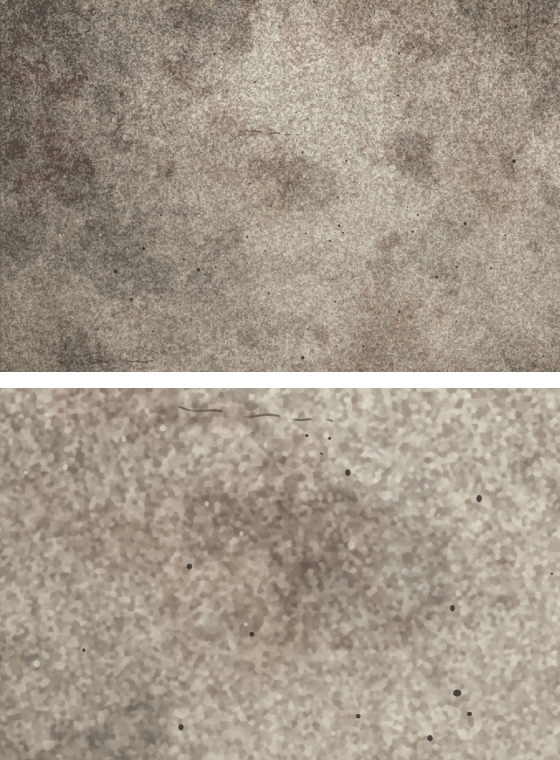
Top: the whole. Bottom: its middle third, enlarged.
Give the GLSL for this texture, as a Shadertoy shader.

```glsl
#define BASE_TONE 0.655
#define GLOW 0.25
#define SHADOW 0.27
#define VIGNETTE 0.38
#define CLOUDS 0.58
#define STAINS 0.22
#define GRAIN 0.47
#define GRAIN_SCALE 225.0
#define PIT_DENSITY 0.08
#define FLECK_DENSITY 0.035

const vec3 DARK  = vec3(0.32, 0.29, 0.25);
const vec3 MID   = vec3(0.60, 0.55, 0.488);
const vec3 LIGHT = vec3(0.79, 0.76, 0.70);
const vec3 RUST  = vec3(0.014, -0.008, -0.010);

vec3 hash3(vec2 p) {
    vec3 q = fract(p.xyx * vec3(0.1031, 0.1030, 0.0973));
    q += dot(q, q.yxz + 33.33);
    return fract((q.xxy + q.yzz) * q.zyx);
}

// Cellular noise: random cell values blended by distance
float cellNoise(vec2 p) {
    vec2 cell = floor(p), f = p - cell;
    float sum = 0.0, total = 0.0;
    for (int y = -1; y <= 1; y++)
    for (int x = -1; x <= 1; x++) {
        vec2 o = vec2(x, y);
        vec3 h = hash3(cell + o);
        vec2 d = o + h.xy - f;
        float w = exp(-6.0 * dot(d, d));
        sum += w * h.z;
        total += w;
    }
    return sum / total;
}

float fbm(vec2 p) {
    float sum = 0.0, amp = 0.42;
    for (int i = 0; i < 5; i++) {
        sum += amp * cellNoise(p);
        p = mat2(1.6, 1.2, -1.2, 1.6) * p + 17.3;
        amp *= 0.6;
    }
    return sum;
}

// Scattered round marks with random sizes
float specks(vec2 p, float scale, float density, float radius) {
    float edge = 0.7 * scale / iResolution.y, mask = 0.0;
    p *= scale;
    vec2 cell = floor(p);
    for (int y = -1; y <= 1; y++)
    for (int x = -1; x <= 1; x++) {
        vec2 id = cell + vec2(x, y);
        vec3 h = hash3(id + 71.0);
        vec2 d = (p - id - h.xy) * vec2(1.0, 0.7 + 0.6 * h.x);
        float r = radius * scale * (0.5 + 0.7 * h.y);
        mask = max(mask, step(h.z, density) * (1.0 - smoothstep(r - edge, r + edge, length(d))));
    }
    return mask;
}

float blob(vec2 uv, vec2 centre, vec2 size) {
    vec2 d = (uv - centre) / size;
    return exp(-dot(d, d));
}

// Wavering hairline from a to b, broken along its length
float crack(vec2 p, vec2 a, vec2 b) {
    float gaps = smoothstep(0.25, 0.6, cellNoise(p * 60.0));
    p += 0.0016 * vec2(sin(p.y * 55.0) + sin(p.y * 171.0), sin(p.x * 38.0) + sin(p.x * 133.0));
    vec2 ab = b - a;
    float d = length(p - a - ab * clamp(dot(p - a, ab) / dot(ab, ab), 0.0, 1.0));
    return gaps * (1.0 - smoothstep(0.0003, 0.0008 + 1.0 / iResolution.y, d));
}

void mainImage(out vec4 fragColor, in vec2 fragCoord) {
    vec2 uv = fragCoord / iResolution.xy;
    vec2 p = fragCoord / iResolution.y;

    // Broad light and shade
    float leftShade = blob(uv, vec2(0.03, 0.62), vec2(0.28, 0.42));
    float tone = BASE_TONE + GLOW * blob(uv, vec2(0.54, 0.65), vec2(0.32, 0.42));
    tone -= SHADOW * leftShade;
    tone -= VIGNETTE * smoothstep(0.42, 0.85, length(uv - vec2(0.5, 0.46)));

    // Weathered clouds and downward streaks
    float upper = smoothstep(0.3, 0.85, uv.y);
    float cloud = fbm(p * 3.2 + 4.0);
    float mottle = fbm(p * 19.0);
    float streak = fbm(p * vec2(15.0, 3.0) + 31.0);
    tone += CLOUDS * (cloud - 0.48) + mix(0.36, 0.50, upper) * (mottle - 0.48);
    tone += 0.50 * upper * (streak - 0.48);

    // Ragged grey and rusty stains
    float ragged = 0.65 * (mottle - 0.48);
    float greyField = fbm(p * 4.3 + 57.0) + ragged + 0.16 * leftShade
        + 0.22 * blob(uv, vec2(0.19, 0.27), vec2(0.08, 0.17));
    float greyStain = smoothstep(0.55, 0.72, greyField);
    float rustField = fbm(p * 4.7 + 83.0) + ragged - 0.02
        + 0.17 * blob(uv, vec2(0.43, 0.52), vec2(0.08, 0.11))
        + 0.13 * blob(uv, vec2(0.55, 0.12), vec2(0.25, 0.10))
        + 0.30 * blob(uv, vec2(0.66, 0.89), vec2(0.014, 0.045));
    float rustStain = smoothstep(0.54, 0.76, rustField);
    tone -= STAINS * (greyStain + 0.75 * rustStain);

    // Soft shoulder on the brightest plaster
    float excess = max(tone - 0.78, 0.0);
    tone -= excess * excess / (excess + 0.22);

    // Sandy surface, rougher towards the top
    float grain = cellNoise(p * GRAIN_SCALE) - 0.5 + 0.5 * (cellNoise(p * GRAIN_SCALE * 0.47) - 0.5);
    tone += GRAIN * mix(0.85, 1.12, upper) * grain;

    vec3 colour = tone < 0.57
        ? mix(DARK, MID, max(tone, 0.0) / 0.57)
        : mix(MID, LIGHT, min((tone - 0.57) / 0.43, 1.5));
    float grey = dot(colour, vec3(0.35, 0.45, 0.20));
    colour = mix(colour, vec3(grey), 0.18 * clamp(greyStain + leftShade, 0.0, 1.0));
    colour += RUST * rustStain;

    // Pits, pale flecks and hairline cracks
    float cluster = blob(uv, vec2(0.53, 0.64), vec2(0.02, 0.05));
    float pits = max(specks(p, 14.0, PIT_DENSITY, 0.0042),
                     specks(p + 5.0, 42.0, 0.03 + 0.5 * cluster, 0.0022));
    float flecks = specks(p + 9.0, 38.0, FLECK_DENSITY, 0.0024);
    float cracks = max(crack(p, vec2(1.415, 0.86), vec2(1.42, 1.0)),
                   max(crack(p, vec2(0.25, 0.025), vec2(0.41, 0.03)),
                       crack(p, vec2(0.66, 0.65), vec2(0.80, 0.635))));
    colour = mix(colour, vec3(0.86, 0.84, 0.79), 0.65 * flecks);
    colour = mix(colour, vec3(0.17, 0.155, 0.14), max(0.8 * pits, 0.5 * cracks));

    fragColor = vec4(clamp(colour, 0.0, 1.0), 1.0);
}
```
